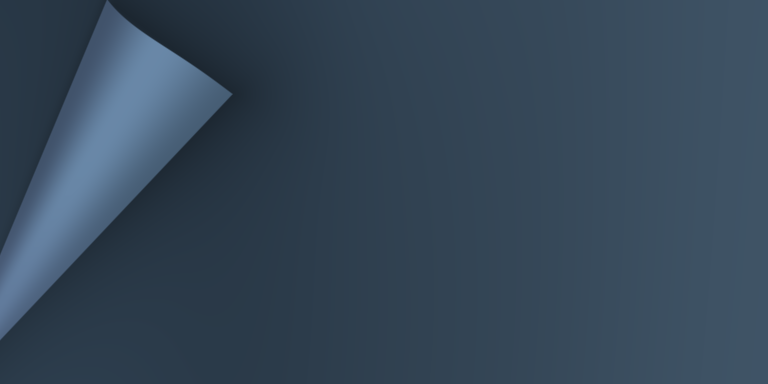
This background is drawn by a WebGL 1 fragment shader. Its source:

```glsl
precision highp float;

uniform vec2 u_resolution;

const vec3 SLATE_DARK = vec3(0.160, 0.220, 0.277);
const vec3 SLATE_MID = vec3(0.196, 0.263, 0.325);
const vec3 SLATE_LIGHT = vec3(0.248, 0.328, 0.400);
const vec3 CURL_LEFT = vec3(0.255, 0.325, 0.420);
const vec3 CURL_RIDGE = vec3(0.410, 0.530, 0.655);
const vec3 CURL_RIGHT = vec3(0.275, 0.365, 0.455);
const vec3 CURL_ROOT = vec3(0.340, 0.415, 0.550);

// Signed distance to the line a-b, positive on its left side
float lineSide(vec2 p, vec2 a, vec2 b) {
    vec2 along = normalize(b - a);
    return dot(p - a, vec2(-along.y, along.x));
}

float segmentDistance(vec2 p, vec2 a, vec2 b) {
    vec2 ab = b - a;
    float h = clamp(dot(p - a, ab) / dot(ab, ab), 0.0, 1.0);
    return length(p - a - ab * h);
}

// Shallow bow of the sheet's rim, strongest near its upper end
float rimSag(vec2 p, vec2 a, vec2 b) {
    vec2 ab = b - a;
    float u = clamp(dot(p - a, ab) / dot(ab, ab), 0.0, 1.0);
    return 0.12 * u * pow(1.0 - u, 3.0);
}

vec3 backdrop(vec2 uv) {
    float tilt = uv.x - 0.05 * (uv.y - 0.5);
    vec3 color = mix(SLATE_DARK, SLATE_MID, smoothstep(0.25, 0.65, tilt));
    color = mix(color, SLATE_LIGHT, smoothstep(0.55, 1.05, tilt));
    float topGlow = uv.y * uv.y * smoothstep(0.25, 0.5, uv.x) * (1.0 - uv.x);
    float lowerLeft = (1.0 - uv.y) * (1.0 - smoothstep(0.0, 0.4, uv.x));
    return color + SLATE_MID * (0.14 * topGlow + 0.12 * lowerLeft);
}

// Rounded shading across the cone, cooler and flatter toward its root
vec3 curlColor(float across, float height) {
    vec3 color = mix(CURL_LEFT, CURL_RIDGE, smoothstep(0.02, 0.42, across));
    color = mix(color, CURL_RIGHT, smoothstep(0.46, 1.02, across));
    float root = 1.0 - smoothstep(0.08, 0.6, height);
    return mix(color, CURL_ROOT, 0.5 * root);
}

void main() {
    vec2 uv = gl_FragCoord.xy / u_resolution;
    vec2 p = gl_FragCoord.xy / u_resolution.y;
    float pixel = 1.0 / u_resolution.y;

    // Cone corners
    vec2 apex = vec2(-0.167, -0.063);
    vec2 top = vec2(0.279, 1.002);
    vec2 tip = vec2(0.606, 0.755);

    float fromLeft = -lineSide(p, apex, top);
    float fromRight = lineSide(p, apex, tip);
    float fromRim = -lineSide(p, top, tip) - rimSag(p, top, tip);
    float inside = min(min(fromLeft, fromRight), fromRim);

    // Soft shadow, deeper on the side beneath the rim
    float gap = min(segmentDistance(p, apex, top),
                    min(segmentDistance(p, apex, tip), segmentDistance(p, top, tip)));
    float depth = mix(0.12, 0.32, smoothstep(-0.03, 0.03, fromLeft));
    depth *= mix(0.6, 1.0, smoothstep(0.1, 0.75, p.y));
    vec3 color = backdrop(uv) * (1.0 - depth * exp(-9.0 * gap));

    // Curled sheet
    float across = clamp(fromLeft / max(fromLeft + fromRight, 0.001), 0.0, 1.0);
    float coverage = smoothstep(-pixel, pixel, inside);
    color = mix(color, curlColor(across, p.y), coverage);

    gl_FragColor = vec4(color, 1.0);
}
```
